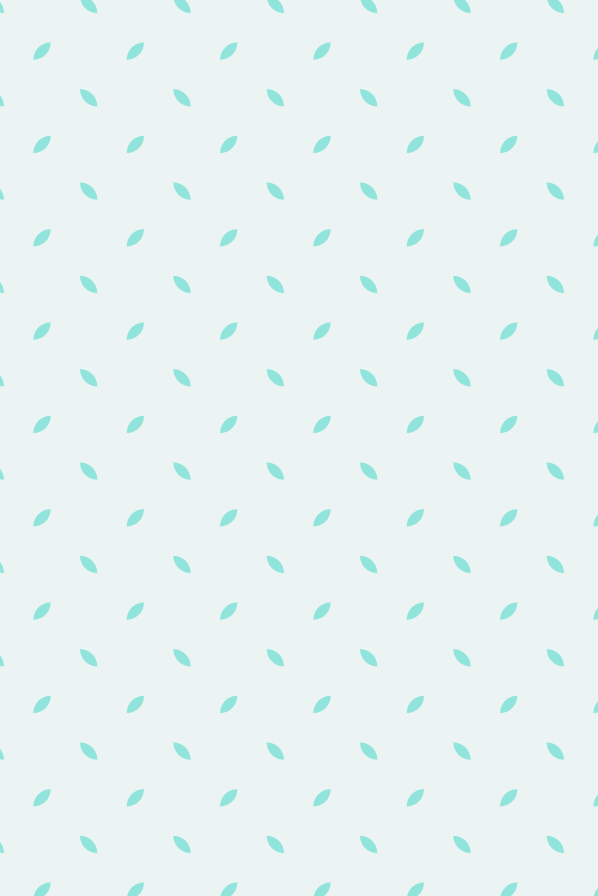
Reproduce this pattern procedurally as a WebGL 1 fragment shader.

```glsl
precision highp float;
// Small mint leaves in staggered rows, leaning right and left by turns, on a pale ground.

uniform vec2 u_resolution;

#define REPEATS_DOWN 9.6                 // cells in the canvas height
#define FIRST_LEAF vec2(0.45, -0.5475)   // leaf centre, from the top left, in cells
#define LEAF_HALF 0.092                  // half the side of the leaf's bounding square
#define GROUND vec3(0.92, 0.955, 0.95)
#define MINT vec3(0.565, 0.895, 0.86)

// Offset from the nearest leaf centre of a unit grid
vec2 cellOffset(vec2 p, vec2 centre) {
  return fract(p - centre + 0.5) - 0.5;
}

// Lens shared by two discs centred on opposite corners of a square;
// its tips lie on the other two corners, along the rising diagonal.
float leafDistance(vec2 p) {
  vec2 corner = vec2(LEAF_HALF, -LEAF_HALF);
  return max(length(p - corner), length(p + corner)) - 2.0 * LEAF_HALF;
}

void main() {
  // Cell units, measured from the top left corner with y upward
  float pixel = REPEATS_DOWN / u_resolution.y;
  vec2 p = (gl_FragCoord.xy - vec2(0.0, u_resolution.y)) * pixel;

  // One grid leans right; the mirrored one sits half a cell away
  vec2 rising = cellOffset(p, FIRST_LEAF);
  vec2 falling = cellOffset(p, FIRST_LEAF + 0.5) * vec2(-1.0, 1.0);
  float d = min(leafDistance(rising), leafDistance(falling));

  // Edge softened over one pixel
  float cover = clamp(0.5 - d / pixel, 0.0, 1.0);
  gl_FragColor = vec4(mix(GROUND, MINT, cover), 1.0);
}
```
